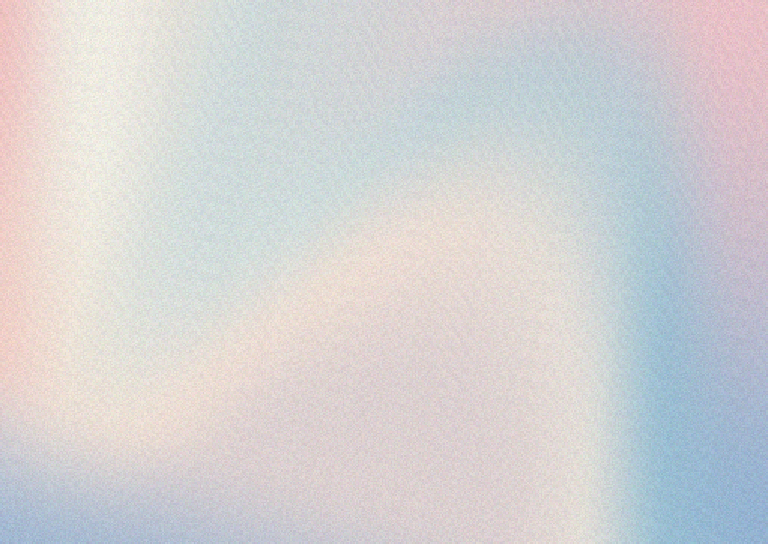
This background is drawn by a Shadertoy shader. Its source:

```glsl
// A soft pastel gradient: one S-shaped fold parts cool blue from warm cream.
// The fold is a smooth blend of three half-planes; its signed distance drives
// the colour ramps on both sides, and a fine hashed grain covers everything.

float hash(vec2 p) {
    return fract(sin(dot(p, vec2(12.9898, 78.233))) * 43758.5453);
}

float smoothMin(float a, float b, float k) {
    float h = max(k - abs(a - b), 0.0);
    return min(a, b) - h * h / (4.0 * k);
}

// Positive above and right of the fold, negative below and left of it
float foldDistance(vec2 p) {
    float leftWall = (p.x - 0.11 - 0.24 * p.y) / 1.03;
    float diagonal = dot(p - vec2(0.551, 0.522), vec2(-0.6, 0.8));
    float rightWall = p.x - 1.145;
    float valley = smoothMin(leftWall, diagonal, 0.25);
    return -smoothMin(-valley, -rightWall, 0.51);
}

// Blue rim that fades to grey, lavender and pink away from the fold
vec3 coolSide(vec2 p, float d) {
    vec3 deepBlue = mix(vec3(0.60, 0.75, 0.825), vec3(0.71, 0.80, 0.835), smoothstep(0.35, 0.85, p.y));
    vec3 rim = mix(vec3(0.82, 0.87, 0.865), deepBlue, smoothstep(0.45, 1.1, p.x));

    vec3 pink = mix(vec3(0.77, 0.74, 0.80), vec3(0.91, 0.755, 0.78), smoothstep(0.4, 1.0, p.y));
    vec3 far = mix(vec3(0.81, 0.84, 0.845), pink, smoothstep(0.45, 1.4, p.x));
    far = mix(vec3(0.58, 0.70, 0.82), far, smoothstep(0.0, 0.6, p.y));
    return mix(rim, far, smoothstep(0.02, mix(0.27, 0.2, p.y), d));
}

// Cream rim over a mauve body, with a pink left margin and a blue low corner
vec3 warmSide(vec2 p, float depth) {
    vec3 cream = mix(vec3(0.93, 0.87, 0.83), vec3(0.89, 0.87, 0.845), smoothstep(0.75, 1.1, p.x));
    vec3 body = mix(cream, vec3(0.86, 0.815, 0.815), smoothstep(0.04, 0.23, depth));

    vec3 ivory = mix(vec3(0.93, 0.89, 0.845), vec3(0.93, 0.92, 0.885), smoothstep(0.3, 0.75, p.y));
    vec3 pink = mix(vec3(0.94, 0.80, 0.77), vec3(0.93, 0.73, 0.73), smoothstep(0.5, 1.0, p.y));
    vec3 margin = mix(pink, ivory, smoothstep(-0.05, 0.17, p.x));
    float marginMask = smoothstep(0.17, 0.38, p.y) * (1.0 - smoothstep(0.2, 0.4, p.x));
    vec3 color = mix(body, margin, marginMask);

    float corner = 1.0 - smoothstep(-0.02, 0.31, p.y + 0.3 * p.x);
    return mix(color, vec3(0.63, 0.72, 0.82), corner);
}

void mainImage(out vec4 fragColor, in vec2 fragCoord) {
    vec2 p = fragCoord / iResolution.y;
    float d = foldDistance(p);

    // Soft crossing, wider along the upper left wall
    float blur = mix(0.095, 0.14, smoothstep(0.4, 1.0, p.y) * (1.0 - smoothstep(0.3, 0.7, p.x)));
    vec3 color = mix(warmSide(p, -d), coolSide(p, d), smoothstep(-blur, blur, d));

    // Grain: shared brightness plus a little colour speckle
    vec2 cell = floor(p * 362.0);
    vec3 speckle = vec3(hash(cell + 11.0), hash(cell + 37.0), hash(cell + 71.0)) - 0.5;
    color += 0.05 * (hash(cell) - 0.5) + 0.055 * speckle;

    fragColor = vec4(clamp(color, 0.0, 1.0), 1.0);
}
```
